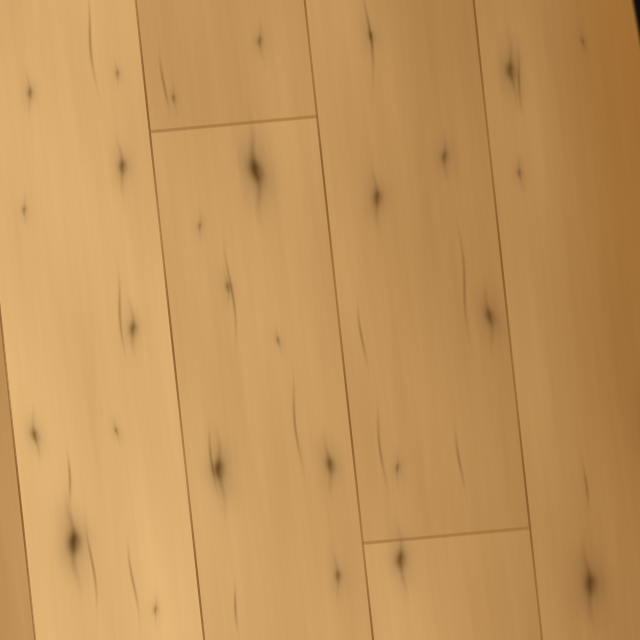
This texture is drawn by a WebGL 1 fragment shader. Its source:

```glsl
precision highp float;
// Oak floor: four slightly leaning planks with thin seams, two faint end joints,
// layered-sine grain, and knots and cracks scattered in jittered cells.
// Light falls off from the lower left to the upper right.

uniform vec2 u_resolution;

float hash(vec2 p) {
  return fract(sin(dot(p, vec2(127.1, 311.7))) * 43758.5);
}

// Soft elliptical spot: 1 at the centre, fading over the given radii
float spot(vec2 offset, vec2 radii) {
  vec2 e = offset / radii;
  return exp(-dot(e, e));
}

// Soft line of a given half width, never thinner than about a pixel
float line(float dist, float halfWidth) {
  float w = max(halfWidth, 0.7 / u_resolution.y);
  return (1.0 - smoothstep(0.3 * w, 1.6 * w, abs(dist))) * halfWidth / w;
}

// Broad bands and fine pores running along the plank
float grain(vec2 p, float seed) {
  float sum = 0.0;
  float freq = 38.0;
  float amp = 0.5;
  for (int i = 0; i < 6; i++) {
    float k = float(i);
    float bend = 1.3 * sin(p.y * (4.0 + 2.7 * k) + seed * 2.3 + k);
    float fade = sin(p.y * (5.0 + 4.3 * k) + p.x * freq * 0.37 + seed + 1.9 * k);
    sum += amp * sin(p.x * freq + bend + seed * 5.1) * (0.55 + 0.45 * fade);
    freq *= 1.83;
    amp *= 0.8;
  }
  return sum;
}

// x: knots, y: their shaded surroundings, z: thin cracks
vec3 blemishes(vec2 p, float plank) {
  vec2 size = vec2(0.132, 0.2);
  vec2 cell = floor(p / size);
  vec3 mark = vec3(0.0);
  for (int j = -1; j <= 1; j++) {
    vec2 id = cell + vec2(0.0, float(j));
    vec2 key = id + vec2(plank * 7.0, 3.0);
    vec2 jitter = vec2(hash(key), hash(key + 19.3));
    vec2 d = p - (id + 0.2 + 0.6 * jitter) * size;
    d.x += 0.0025 * sin(d.y * 70.0 + jitter.x * 6.0);

    // Knot with a tapering tail, mostly small and sometimes large
    float present = step(0.42, hash(key + 41.7));
    float scale = 0.4 + 0.75 * pow(hash(key + 63.1), 2.0);
    float core = spot(d, vec2(0.0085, 0.014) * scale);
    float heart = spot(d - vec2(0.002, -0.002), vec2(0.004, 0.007) * scale);
    float tail = spot(d, vec2(0.004, 0.05) * scale);
    mark.x += present * scale * (0.85 * core - 0.3 * heart + 0.3 * tail);
    mark.y += present * scale * spot(d, vec2(0.022, 0.045) * scale);

    // Hairline crack elsewhere in the same cell
    vec2 c = p - (id + 0.2 + 0.6 * jitter.yx) * size;
    c.x += 0.003 * sin(c.y * 34.0 + jitter.y * 6.0);
    float crack = spot(c, vec2(0.0022, 0.025 + 0.04 * jitter.x));
    mark.z += step(0.5, hash(key + 87.9)) * crack;
  }
  return mark;
}

void main() {
  vec2 uv = gl_FragCoord.xy / u_resolution;

  // Plank coordinates: number, position across, distance to the nearest seam
  float width = 0.264;
  float across = (uv.x - 0.319 + 0.107 * uv.y) / width;
  float plank = floor(across);
  float f = across - plank;
  float seamDist = min(f, 1.0 - f) * width;
  float jointDist = uv.y - (0.794 - 0.643 * plank + 0.024 * f);
  vec2 p = vec2(f * width, uv.y);

  // Tone from light falloff, plank, board end and grain
  float tone = 0.71 - 0.55 * uv.x * uv.x - 0.14 * (uv.y - 0.5);
  tone += 0.15 * max(0.0, 1.0 - abs(plank + 1.0));
  tone -= 0.3 * step(plank, -1.5);
  tone += 0.16 * (0.5 - f) * step(0.5, plank);
  tone -= 0.08 * smoothstep(-0.002, 0.002, jointDist) * step(-0.5, plank);
  tone += 0.05 * sin(uv.y * 9.0 + plank * 2.0) * sin(f * 5.0 + uv.y * 4.0);
  tone += 0.055 * grain(p, plank);

  vec3 darkOak = vec3(0.62, 0.44, 0.24);
  vec3 paleOak = vec3(0.90, 0.72, 0.475);
  vec3 color = mix(darkOak, paleOak, clamp(tone, -0.1, 1.05));

  // Warmer wood towards the upper right edge
  vec3 amber = vec3(0.64, 0.42, 0.17);
  color = mix(color, amber, 0.5 * smoothstep(0.84, 1.0, uv.x) * uv.y);

  // Knots and cracks
  vec3 mark = blemishes(p, plank);
  vec3 knotBrown = vec3(0.34, 0.22, 0.09);
  color *= 1.0 - 0.13 * min(mark.y, 1.0);
  color = mix(color, knotBrown, clamp(0.8 * mark.x + 0.3 * mark.z, 0.0, 0.85));

  // Seams of uneven strength and faint end joints
  float wear = 0.6 + 0.15 * sin(uv.y * 17.0 + floor(across + 0.5) * 2.0);
  color = mix(color, vec3(0.47, 0.31, 0.13), wear * line(seamDist, 0.0017));
  color = mix(color, vec3(0.56, 0.39, 0.19), 0.5 * line(jointDist, 0.0026));

  // Dark gap at the upper right corner
  float gap = smoothstep(0.984, 0.994, uv.x + 0.18 * (uv.y - 1.0));
  gl_FragColor = vec4(mix(color, vec3(0.07, 0.05, 0.03), gap), 1.0);
}
```
